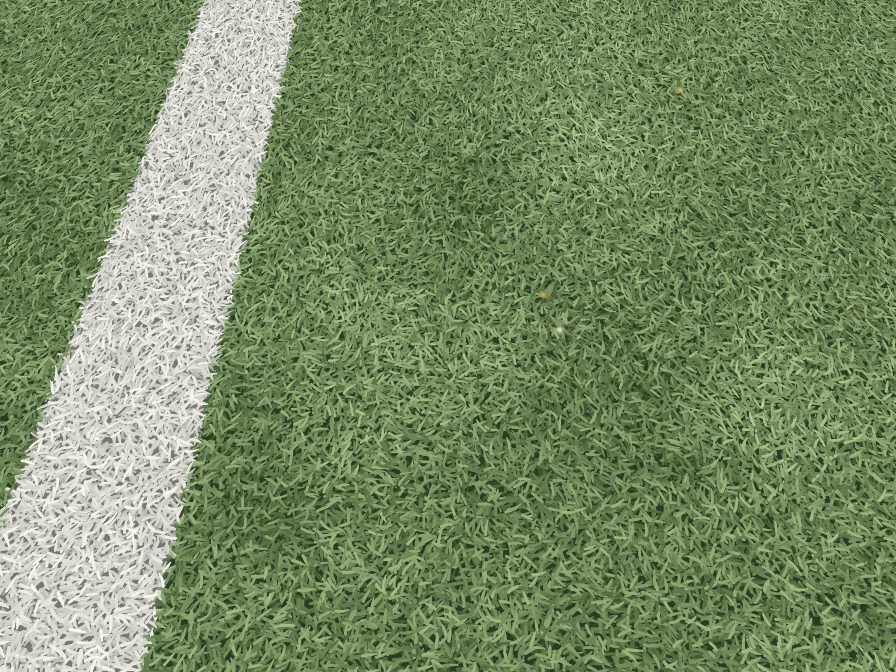
Give the GLSL for this texture, as a Shadertoy shader.

```glsl
// Worn artificial turf seen in perspective, crossed by one painted white line.
// Layers of jittered cells each hold one short blade; a blade takes its paint
// from where its root stands, so the line gets a ragged, tufted border.

#define HORIZON 1.93        // height where the ground vanishes
#define VANISH_X 0.667      // sideways place of the vanishing point
#define LINE_LEFT -0.754    // line borders, in ground units
#define LINE_RIGHT -0.455
#define CELL 0.0165         // blade spacing
#define BLADE_WIDTH 0.145   // half width, in cells
#define LAYERS 5
#define TONE_SPREAD 0.72
#define PATCH_GAIN 0.17
#define SHADE_GREEN vec3(0.22, 0.31, 0.155)
#define LIGHT_GREEN vec3(0.61, 0.71, 0.50)
#define LINE_WHITE vec3(0.88, 0.88, 0.85)

vec3 hash3(vec2 p) {
    vec3 q = fract(vec3(p.xyx) * vec3(0.1031, 0.1030, 0.0973));
    q += dot(q, q.yxz + 33.33);
    return fract((q.xxy + q.yzz) * q.zyx);
}

// Perspective ground plane that keeps blades nearly even on the canvas.
vec2 toGround(vec2 p) {
    float nearness = 1.0 - p.y / HORIZON;
    return vec2((p.x - VANISH_X) / nearness, -HORIZON * log(nearness));
}

float blob(vec2 p, vec2 centre, float radius) {
    vec2 d = (p - centre) / radius;
    return exp(-dot(d, d));
}

// Broad flattened and upright areas of the pile.
float patchTone(vec2 p) {
    float light = blob(p, vec2(0.58, 0.48), 0.13)
                + blob(p, vec2(0.86, 0.77), 0.11)
                + blob(p, vec2(1.14, 0.40), 0.12)
                + 0.6 * blob(p, vec2(0.82, 0.98), 0.20);
    float dark = blob(p, vec2(0.70, 0.68), 0.10)
               + blob(p, vec2(0.93, 0.36), 0.14)
               + 0.7 * blob(p, vec2(0.36, 0.24), 0.12)
               + 0.6 * blob(p, vec2(0.06, 0.62), 0.14);
    float ripple = sin(p.x * 17.0 + 2.0 * sin(p.y * 11.0))
                 * sin(p.y * 23.0 + 1.5 * sin(p.x * 13.0));
    return light - dark + 0.35 * ripple;
}

// Direction in which neighbouring blades tend to lie.
float lieAngle(vec2 g) {
    return 0.45 + 0.8 * sin(g.x * 14.0 + 2.0 * sin(g.y * 9.0))
                + 0.6 * sin(g.y * 19.0 - g.x * 7.0);
}

float lineMask(float x, float blur) {
    return smoothstep(LINE_LEFT - blur, LINE_LEFT + blur, x)
         * (1.0 - smoothstep(LINE_RIGHT - blur, LINE_RIGHT + blur, x));
}

vec3 bladeColour(vec3 rnd, float painted, float height, float patchValue) {
    float tone = 0.50 + (rnd.z - 0.5) * TONE_SPREAD + (height - 0.5) * 0.4;
    vec3 green = mix(SHADE_GREEN, LIGHT_GREEN, tone + PATCH_GAIN * patchValue);
    green += vec3(0.03, 0.0, -0.02) * (rnd.x - 0.5);
    vec3 white = LINE_WHITE * (0.74 + 0.20 * height + 0.17 * rnd.z);
    return mix(green, white, painted);
}

// Paints one blade per cell, over whatever lies below.
vec3 paintLayer(vec3 colour, vec2 g, float layer, float patchValue, float blur) {
    vec2 offset = vec2(0.37, 0.61) * layer;
    vec2 q = g / CELL + offset;
    vec2 home = floor(q);
    float height = layer / float(LAYERS - 1);
    for (int j = -1; j <= 1; j++) {
        for (int i = -1; i <= 1; i++) {
            vec2 cell = home + vec2(i, j);
            vec3 rnd = hash3(cell + 200.0 + 71.0 * layer);
            vec3 shape = hash3(cell + 451.0 + 37.0 * layer);
            vec2 centre = cell + rnd.xy;
            vec2 root = (centre - offset) * CELL;
            float angle = lieAngle(root) + (shape.x - 0.5) * 2.8;
            vec2 dir = vec2(cos(angle), sin(angle));
            vec2 d = q - centre;
            float halfLength = mix(0.45, 0.80, shape.y);
            float along = dot(d, dir);
            float bend = (shape.z - 0.5) * 0.5 * along * along;
            float across = abs(dot(d, vec2(-dir.y, dir.x)) - bend);
            float taper = 1.0 - 0.45 * smoothstep(0.0, halfLength, along);
            float dist = length(vec2(max(abs(along) - halfLength, 0.0), across));
            float width = BLADE_WIDTH * taper;
            float cover = 1.0 - smoothstep(width - blur, width + blur, dist);
            float painted = lineMask(root.x + (shape.y - 0.5) * 0.012, 0.002);
            colour = mix(colour, bladeColour(rnd, painted, height, patchValue), cover);
        }
    }
    return colour;
}

void mainImage(out vec4 fragColor, in vec2 fragCoord) {
    vec2 p = fragCoord / iResolution.y;
    vec2 g = toGround(p);
    float pixel = 1.0 / (iResolution.y * (1.0 - p.y / HORIZON));
    float blur = 0.6 * pixel / CELL;
    float patchValue = patchTone(p);

    // Shadow between the blades, then the pile from bottom to top
    vec3 colour = mix(vec3(0.16, 0.23, 0.125), vec3(0.47, 0.47, 0.43), lineMask(g.x, 0.008));
    for (int k = 0; k < LAYERS; k++) {
        colour = paintLayer(colour, g, float(k), patchValue, blur);
    }

    // Stray pale and straw-coloured crumbs
    colour = mix(colour, vec3(0.92, 0.89, 0.83), blob(p, vec2(0.833, 0.509), 0.005));
    colour = mix(colour, vec3(0.78, 0.69, 0.36), blob(p, vec2(0.809, 0.561), 0.004));
    colour = mix(colour, vec3(0.80, 0.74, 0.48), blob(p, vec2(1.012, 0.866), 0.004));
    fragColor = vec4(clamp(colour, 0.0, 1.0), 1.0);
}
```
